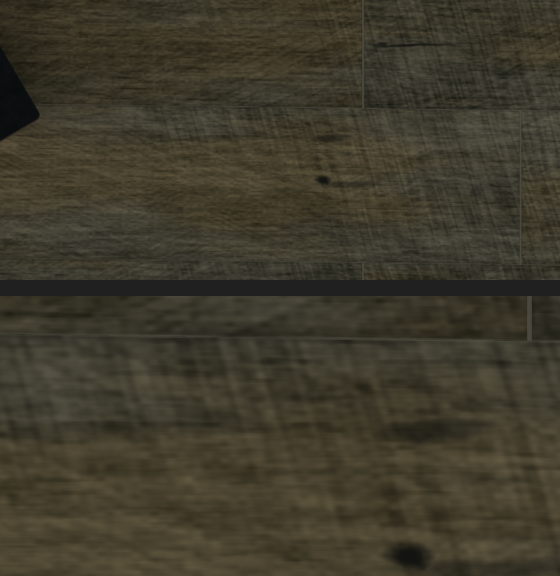
Top, the full canvas; bottom, a detail of the centre.
A Shadertoy shader for this texture:

```glsl
// Dim, rough-sawn oak floor: long staggered planks with pale joints, seen at a slight tilt.
// Stretched noise makes the grain, rotated noise the saw marks, warped ellipses the knots;
// a dark rounded board with its soft shadow rests at the left edge.

float hash(vec2 p) {
    return fract(sin(dot(p, vec2(127.1, 311.7))) * 43758.5453);
}

float noise(vec2 p) {
    vec2 i = floor(p), f = fract(p);
    f = f * f * (3.0 - 2.0 * f);
    return mix(mix(hash(i), hash(i + vec2(1, 0)), f.x),
               mix(hash(i + vec2(0, 1)), hash(i + vec2(1, 1)), f.x), f.y);
}

float fbm(vec2 p) {
    float sum = 0.0, amp = 0.53;
    for (int i = 0; i < 4; i++) {
        sum += amp * noise(p);
        p = p * 2.03 + 17.3;
        amp *= 0.5;
    }
    return sum;
}

// Fine broken strokes running along one direction
float sawMarks(vec2 p, float angle, float seed) {
    float c = cos(angle), s = sin(angle);
    vec2 q = vec2(c * p.x + s * p.y, c * p.y - s * p.x);
    q.y += 0.015 * noise(q * 4.0 + seed);
    return 0.6 * noise(q * vec2(9.0, 120.0) + seed) + 0.4 * noise(q * vec2(7.0, 62.0) - seed) - 0.5;
}

// Ragged dark blot with a soft rim
float knot(vec2 p, vec2 center, vec2 size) {
    vec2 d = (p - center) / size;
    d += 1.2 * (vec2(fbm(p * 24.0), fbm(p * 24.0 + 40.0)) - 0.5);
    return 1.0 - smoothstep(0.3, 1.3, length(d));
}

float roundedBox(vec2 p, vec2 halfSize, float radius) {
    vec2 d = abs(p) - halfSize + radius;
    return length(max(d, 0.0)) + min(max(d.x, d.y), 0.0) - radius;
}

void mainImage(out vec4 fragColor, in vec2 fragCoord) {
    float px = 1.0 / iResolution.y;
    vec2 p = fragCoord * px;

    // Plank layout: tilted rows, end joints shifted on alternate rows
    float v = (p.y + 0.013 * p.x - 0.079) / 0.551;
    float row = floor(v);
    float u = (p.x - mix(1.859, 1.297, mod(row, 2.0))) / 2.2;
    vec2 plank = vec2(floor(u), row);
    float rowGap = abs(v - floor(v + 0.5)) * 0.551;
    float endGap = abs(u - floor(u + 0.5)) * 2.2;

    // Grain: broad streaks, fine fibres, pores and cathedral rings
    vec2 g = p + 13.0 * vec2(hash(plank), hash(plank + 5.0));
    g.y += 0.013 * p.x + 0.02 * (fbm(g * vec2(2.0, 4.0)) - 0.5);
    float streaks = fbm(g * vec2(1.1, 11.0)) - 0.5;
    float fibres = fbm(g * vec2(9.0, 80.0)) - 0.5;
    float pores = smoothstep(0.6, 0.9, noise(g * vec2(18.0, 135.0)));
    float field = g.y * 2.0 + 0.7 * fbm(g * vec2(1.5, 4.0));
    float rings = sin(80.0 * field) * smoothstep(0.5, 0.65, fbm(g * vec2(1.3, 4.0) + 9.0));

    // Saw marks: steep on the right and upper side, shallow crossing sets elsewhere
    float inside = fract(v);
    float side = p.x - 0.9 + 0.9 * (inside - 0.5) + 1.2 * (fbm(p * 3.0) - 0.5);
    float steep = smoothstep(-0.3, 0.4, side);
    float cross = smoothstep(0.4, 0.6, fbm(g * vec2(2.5, 5.0) + 3.0));
    float marks = 0.9 * steep * sawMarks(g, 1.86, 11.0)
                + 0.7 * cross * sawMarks(g, 0.48, 23.0)
                + 0.6 * (1.0 - cross) * sawMarks(g, -0.42, 37.0);

    float tone = 0.62 + 0.55 * streaks + 0.75 * fibres + 0.05 * rings + 0.62 * marks
               - 0.18 * pores + 0.3 * (noise(g * vec2(95.0, 140.0)) - 0.5);
    tone += row == 0.0 ? 0.07 : -0.06;

    // Grey weathering over warm brown, browner along the heart of each plank
    float heart = 1.0 - smoothstep(0.12, 0.4, abs(inside - 0.5));
    float warmth = fbm(g * vec2(1.3, 6.0) + 31.0) + 0.22 * heart - 0.08 * p.x;
    warmth = smoothstep(0.3, 0.75, warmth);
    vec3 greyWood = mix(vec3(0.13, 0.13, 0.10), vec3(0.315, 0.305, 0.255), tone);
    vec3 brownWood = mix(vec3(0.13, 0.117, 0.07), vec3(0.325, 0.293, 0.21), tone);
    vec3 color = mix(greyWood, brownWood, warmth);

    // Knots, stains and one long crack
    float blots = 0.9 * knot(p, vec2(1.160, 0.356), vec2(0.032, 0.014));
    blots = max(blots, 0.45 * knot(p, vec2(1.19, 0.508), vec2(0.065, 0.015)));
    blots = max(blots, 0.35 * knot(p, vec2(1.706, 0.315), vec2(0.03, 0.035)));
    blots = max(blots, 0.7 * knot(p, vec2(1.35, 0.838), vec2(0.035, 0.012)));
    blots = max(blots, 0.35 * knot(p, vec2(1.27, 0.345), vec2(0.15, 0.014)));
    float crackY = 0.838 + 0.012 * (p.x - 1.35) + 0.008 * (noise(p.xx * 16.0) - 0.5);
    float crack = (1.0 - smoothstep(0.001, 0.004 + px, abs(p.y - crackY)))
                * smoothstep(1.31, 1.34, p.x) * (1.0 - smoothstep(1.5, 1.7, p.x));
    color = mix(color, vec3(0.05, 0.055, 0.05), max(blots, 0.65 * crack));

    // Joints: worn thin lines along the rows, paler ones at the ends
    float wear = 0.15 + 0.5 * noise(p * vec2(14.0, 3.0));
    color *= 1.0 - 0.15 * (1.0 - smoothstep(0.002, 0.010, min(rowGap, endGap)));
    float rowLine = 1.0 - smoothstep(0.0015 - 0.5 * px, 0.0015 + px, rowGap);
    float endLine = 1.0 - smoothstep(0.0025 - 0.5 * px, 0.0025 + px, endGap);
    color = mix(color, vec3(0.31, 0.30, 0.26), max(wear * rowLine, 0.85 * endLine));

    // Board resting at the left, worn along its lower edge
    vec2 b = p - vec2(0.150, 0.580);
    vec2 local = vec2(dot(b, vec2(-0.506, 0.862)), dot(b, vec2(-0.862, -0.506)));
    float board = roundedBox(local - 0.4, vec2(0.4), 0.022);
    color *= 1.0 - 0.36 * exp(-max(board, 0.0) * 7.0) * smoothstep(0.45, 0.75, p.y);
    vec3 boardColor = vec3(0.03, 0.04, 0.045) + 0.025 * fbm(p * 40.0);
    float rim = smoothstep(-0.008, -0.002, board) * (1.0 - smoothstep(0.0, 0.02, local.x));
    boardColor = mix(boardColor, vec3(0.25, 0.19, 0.14), 0.7 * rim);
    color = mix(color, boardColor, 1.0 - smoothstep(-px, px, board));

    fragColor = vec4(clamp(color, 0.0, 1.0), 1.0);
}
```
